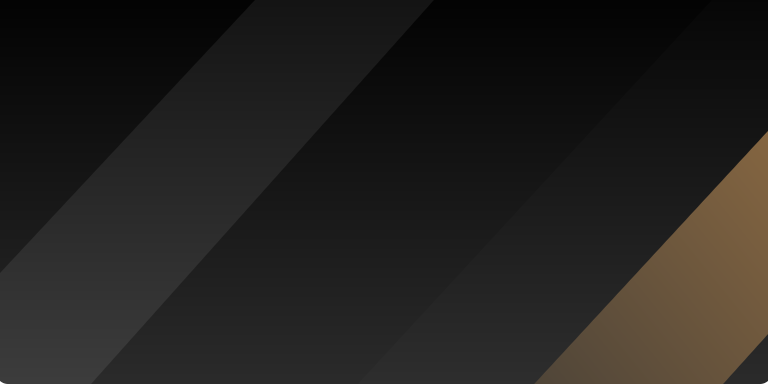
Reproduce this background procedurally as a Shadertoy shader.

```glsl
// Dark vertical gradient crossed by slanted grey bands and a bronze band, with rounded lower corners.

const vec3 NIGHT = vec3(0.010);
const vec3 CHARCOAL = vec3(0.167);
const vec3 BRONZE_DARK = vec3(0.310, 0.270, 0.220);
const vec3 BRONZE_LIGHT = vec3(0.520, 0.398, 0.255);
const vec3 PAPER = vec3(1.0);

// Signed distance to a slanted line, positive on its right.
// ends holds the x of the line at the bottom and at the top.
float slantDistance(vec2 p, vec2 ends) {
    float run = ends.y - ends.x;
    return (p.x - ends.x - run * p.y) / length(vec2(1.0, run));
}

// Smooth coverage of the positive side of a distance.
float coverage(float dist, float pixel) {
    return clamp(dist / pixel + 0.5, 0.0, 1.0);
}

// Coverage of the strip between two slanted lines.
float band(vec2 p, vec2 leftEnds, vec2 rightEnds, float pixel) {
    return coverage(slantDistance(p, leftEnds), pixel)
         * coverage(-slantDistance(p, rightEnds), pixel);
}

float roundedBox(vec2 p, vec2 halfSize, float radius) {
    vec2 q = abs(p) - halfSize + radius;
    return length(max(q, 0.0)) + min(max(q.x, q.y), 0.0) - radius;
}

void mainImage(out vec4 fragColor, in vec2 fragCoord) {
    // Canvas is 2 wide and 1 high
    vec2 p = fragCoord / iResolution.xy * vec2(2.0, 1.0);
    float pixel = 1.0 / iResolution.y;

    // Backdrop
    vec3 color = mix(CHARCOAL, NIGHT, p.y);

    // Broad grey band, fading upward
    vec2 bronzeLeft = vec2(1.391, 2.315);
    float broad = band(p, vec2(-0.270, 0.664), vec2(0.237, 1.130), pixel);
    color = mix(color, PAPER, broad * mix(0.083, 0.068, p.y));

    // Faint band beside the bronze
    float faint = band(p, vec2(0.932, 1.854), bronzeLeft, pixel);
    color = mix(color, PAPER, faint * 0.015);

    // Bronze band, brighter toward the upper right
    float glow = dot(p - vec2(1.391, 0.0), vec2(0.875, 0.707));
    vec3 bronze = mix(BRONZE_DARK, BRONZE_LIGHT, clamp(glow, 0.0, 1.0));
    color = mix(color, bronze, band(p, bronzeLeft, vec2(1.883, 2.784), pixel));

    // Rounded lower corners; the card runs past the other sides
    float card = roundedBox(p - vec2(1.0, 1.0), vec2(1.010, 1.0), 0.031);
    color = mix(color, PAPER, coverage(card, pixel));

    fragColor = vec4(color, 1.0);
}
```
